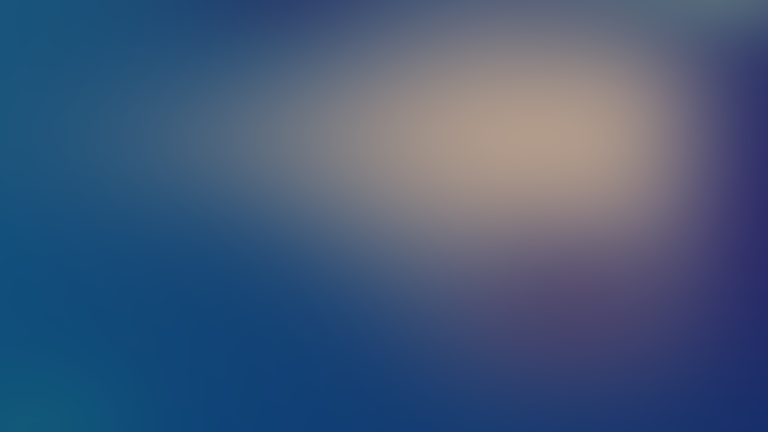
Give the GLSL for this background, as a WebGL 1 fragment shader.

```glsl
precision highp float;
// Soft blurred backdrop: a warm sand glow over deep blue, with violet and teal edges.
uniform vec2 u_resolution;

// Canvas space: x runs 0..ASPECT, y runs 0..1 upward
const float ASPECT = 16.0 / 9.0;

// Base colours at the four corners
const vec3 BLUE_LOW   = vec3(0.05, 0.29, 0.485);
const vec3 BLUE_HIGH  = vec3(0.09, 0.33, 0.485);
const vec3 NAVY_LOW   = vec3(0.08, 0.185, 0.42);
const vec3 NAVY_HIGH  = vec3(0.14, 0.18, 0.40);

// Glow colours
const vec3 SAND   = vec3(0.71, 0.62, 0.55);
const vec3 PLUM   = vec3(0.31, 0.22, 0.39);
const vec3 VIOLET = vec3(0.14, 0.13, 0.40);
const vec3 INDIGO = vec3(0.13, 0.21, 0.41);
const vec3 SLATE  = vec3(0.35, 0.44, 0.49);
const vec3 TEAL   = vec3(0.07, 0.36, 0.47);

// Sand glow: long tail to the left, firm edge to the right
const vec2  SAND_CENTER = vec2(1.227, 0.676);
const float SAND_LEFT   = 0.71;
const float SAND_RIGHT  = 0.42;
const float SAND_RIGHT_POWER = 3.2;
const vec2  SAND_HEIGHT_TAIL = vec2(0.20, 0.20);   // below, above
const vec2  SAND_HEIGHT_CORE = vec2(0.375, 0.335); // below, above

// Elliptical Gaussian falloff
float glow(vec2 p, vec2 center, vec2 radius) {
  vec2 d = (p - center) / radius;
  return exp(-dot(d, d));
}

// Lopsided falloff whose height widens from the tail to the core
float sandGlow(vec2 p) {
  vec2 d = p - SAND_CENTER;
  float across = d.x < 0.0
    ? pow(-d.x / SAND_LEFT, 2.0)
    : pow(d.x / SAND_RIGHT, SAND_RIGHT_POWER);
  vec2 heights = mix(SAND_HEIGHT_TAIL, SAND_HEIGHT_CORE, smoothstep(0.4, 1.2, p.x));
  float height = d.y < 0.0 ? heights.x : heights.y;
  return exp(-across - d.y * d.y / (height * height));
}

void main() {
  vec2 uv = gl_FragCoord.xy / u_resolution;
  vec2 p = uv * vec2(ASPECT, 1.0);

  // Base gradient
  vec3 color = mix(mix(BLUE_LOW, NAVY_LOW, uv.x), mix(BLUE_HIGH, NAVY_HIGH, uv.x), uv.y);

  // Cool shadows at the right and top edges
  color = mix(color, VIOLET, 0.8 * glow(p, vec2(1.76, 0.50), vec2(0.30, 0.32)));
  color = mix(color, INDIGO, 0.8 * glow(p, vec2(0.70, 1.02), vec2(0.25, 0.12)));

  // Main light and the plum shade beneath it
  color = mix(color, SAND, 0.98 * sandGlow(p));
  color = mix(color, PLUM, 0.5 * glow(p, vec2(1.32, 0.28), vec2(0.30, 0.20)));

  // Corner tints
  color = mix(color, SLATE, 0.9 * glow(p, vec2(1.65, 1.03), vec2(0.30, 0.13)));
  color = mix(color, TEAL, 0.8 * glow(p, vec2(0.07, 0.0), vec2(0.25, 0.18)));

  gl_FragColor = vec4(color, 1.0);
}
```
